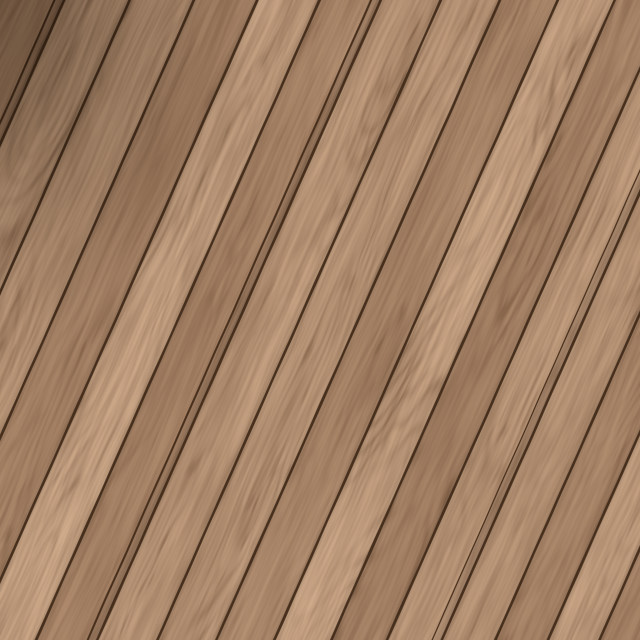
Give the GLSL for this texture, as a WebGL 1 fragment shader.

```glsl
precision highp float;
// Slanted brown wooden planks with dark seams, fine grain and a shaded upper left corner.

uniform vec2 u_resolution;

const float SLANT = 0.443;           // sideways drift of a seam per unit of height
const float FIRST_SEAM = 0.1003;
const float PLANK_WIDTH = 0.1031;    // width of the leftmost plank, along x
const float NARROWING = 0.000837;    // planks get thinner toward the right
const float SLAT_WIDTH = 0.0152;     // thin strip beside some seams

const vec3 LIGHT_WOOD = vec3(0.755, 0.615, 0.495);
const vec3 DARK_WOOD = vec3(0.625, 0.485, 0.375);
const vec3 GRAIN_BROWN = vec3(0.40, 0.28, 0.19);
const vec3 SEAM_BROWN = vec3(0.25, 0.16, 0.09);

float hash(vec2 p) {
  vec3 q = fract(vec3(p.xyx) * 0.1031);
  q += dot(q, q.yzx + 33.33);
  return fract((q.x + q.y) * q.z);
}

float cornerSlope(vec2 cell, vec2 offset) {
  float angle = 6.2832 * hash(cell);
  return dot(vec2(cos(angle), sin(angle)), offset);
}

float gradientNoise(vec2 p) {
  vec2 i = floor(p);
  vec2 f = p - i;
  vec2 w = f * f * f * (f * (f * 6.0 - 15.0) + 10.0);
  vec2 e = vec2(1.0, 0.0);
  float low = mix(cornerSlope(i, f), cornerSlope(i + e, f - e), w.x);
  float high = mix(cornerSlope(i + e.yx, f - e.yx), cornerSlope(i + 1.0, f - 1.0), w.x);
  return mix(low, high, w.y);
}

float seamPosition(float n) {
  return FIRST_SEAM + n * (PLANK_WIDTH - NARROWING * n);
}

// Inverse of seamPosition: whole part numbers the plank
float plankIndex(float s) {
  float root = PLANK_WIDTH * PLANK_WIDTH - 4.0 * NARROWING * (s - FIRST_SEAM);
  return (PLANK_WIDTH - sqrt(max(root, 0.0))) / (2.0 * NARROWING);
}

float lineMask(float dist, float halfWidth, float pixel) {
  return 1.0 - smoothstep(halfWidth - 0.7 * pixel, halfWidth + 0.7 * pixel, abs(dist));
}

// x: crisp seam, y: soft shade around it
vec2 seam(float s, float n, float wobble, float pixel) {
  float across = inversesqrt(1.0 + SLANT * SLANT);
  float d = (s - seamPosition(n)) * across + wobble;
  float hasSlat = step(mod(n + 0.9, 5.75), 1.0);
  float thin = n > 10.0 ? 0.0010 : 0.0016;
  float second = hasSlat * lineMask(d + SLAT_WIDTH * across, thin, pixel);
  float shade = exp(-abs(d) * 260.0) + 0.5 * hasSlat * step(-SLAT_WIDTH * across, d) * step(d, 0.0);
  return vec2(max(lineMask(d, 0.0020, pixel), second), shade);
}

// Darkness of the grain; g.x runs across the plank, g.y along it
float woodGrain(vec2 g, float n) {
  vec2 q = g + vec2(17.3, 9.7) * (n + 3.0);
  float bend = 0.006 * gradientNoise(q * vec2(9.0, 5.0));
  q.x += bend;
  float figure = gradientNoise(q * vec2(15.0, 1.9));
  float rings = 0.5 + 0.5 * sin(figure * 46.0 + 2.0 * gradientNoise(q * vec2(60.0, 14.0)));
  float streaks = gradientNoise(q * vec2(85.0, 3.5));
  float fibres = gradientNoise(q * vec2(210.0, 9.0));
  float pores = smoothstep(0.15, 0.55, gradientNoise(q * vec2(150.0, 16.0)));
  float patches = smoothstep(-0.1, 0.4, gradientNoise(q * vec2(22.0, 3.2)));
  float ringAmount = 0.08 + 0.14 * hash(vec2(n + 20.0, 4.0));
  return ringAmount * rings * rings * (0.4 + patches) + 0.22 * streaks
       + 0.24 * fibres + 0.17 * pores * (0.4 + patches) + 0.07 * patches;
}

void main() {
  vec2 p = gl_FragCoord.xy / u_resolution.y;
  float pixel = 1.0 / u_resolution.y;

  // Coordinates across and along the planks
  float s = p.x + SLANT * (1.0 - p.y);
  vec2 along = normalize(vec2(SLANT, 1.0));
  vec2 g = vec2(dot(p, vec2(along.y, -along.x)), dot(p, along));
  float n = floor(plankIndex(s));

  // Tone alternates from plank to plank, with drifting stains
  float tone = 0.5 + 0.42 * cos(6.2832 * (n - 3.0) / 2.5);
  tone += 0.16 * (hash(vec2(n + 40.0, 8.0)) - 0.5);
  tone += 0.35 * gradientNoise(g * vec2(14.0, 2.5) + n * 5.7);
  vec3 color = mix(DARK_WOOD, LIGHT_WOOD, tone);

  float grain = clamp(woodGrain(g, n), -0.12, 0.65);
  color = mix(color, GRAIN_BROWN, grain);

  // Seams on both sides of the plank
  float wobble = 0.0008 * gradientNoise(vec2(g.y * 12.0, n));
  vec2 gap = max(seam(s, n, wobble, pixel), seam(s, n + 1.0, wobble, pixel));
  color *= 1.0 - 0.16 * gap.y;
  color = mix(color, SEAM_BROWN, 0.92 * gap.x);

  // Shade gathering in the upper left corner
  float cornerDistance = length((p - vec2(0.0, 1.0)) * vec2(1.0, 0.75));
  color *= mix(vec3(0.64, 0.62, 0.59), vec3(1.0), smoothstep(-0.08, 0.48, cornerDistance));

  gl_FragColor = vec4(color, 1.0);
}
```
